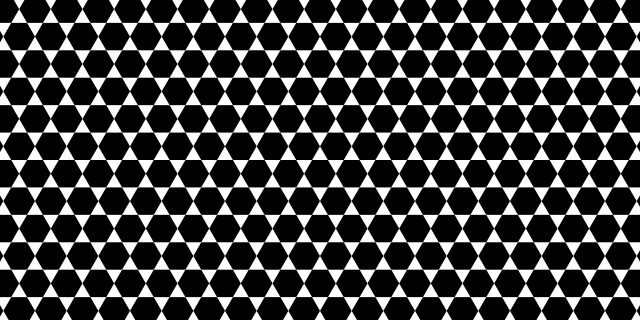
This pattern is drawn by a WebGL 1 fragment shader. Its source:

```glsl
precision highp float;
// Trihexagonal tiling: black hexagons touching at their corners, white triangles between.

uniform vec2 u_resolution;

// Smoothed square wave that changes sign at every integer of q.
float stripeSign(float q, float pixel) {
    float signedDistance = abs(mod(q - 0.5, 2.0) - 1.0) - 0.5;
    return clamp(2.0 * signedDistance / pixel, -1.0, 1.0);
}

void main() {
    // Centred coordinates in units of the canvas height
    vec2 p = (gl_FragCoord.xy - 0.5 * u_resolution) / u_resolution.y;

    // Row height for a hexagon spacing of 0.099; one unit of q is one row
    float rowHeight = 0.09896 * 0.8660254;
    vec2 q = p / rowHeight;
    float pixel = 1.0 / (u_resolution.y * rowHeight);

    // Three families of parallel lines, 60 degrees apart
    float level = stripeSign(q.y, pixel);
    float rising = stripeSign(dot(q, vec2(0.8660254, -0.5)) + 0.25, pixel);
    float falling = stripeSign(dot(q, vec2(0.8660254, 0.5)) - 0.25, pixel);

    // Crossing any line swaps black and white
    float white = 0.5 - 0.5 * level * rising * falling;
    gl_FragColor = vec4(vec3(white), 1.0);
}
```
